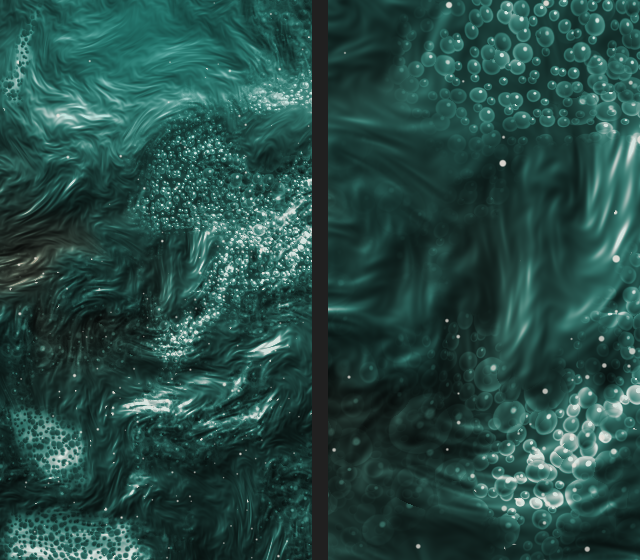
Left: the whole. Right: its middle third, enlarged.
This texture is drawn by a Shadertoy shader. Its source:

```glsl
// Dark teal sea water seen from above, with bubbly foam, lacy froth and sun glints.
#define WAVE_SCALE 10.0     // frequency of the largest swell
#define RELIEF 0.033        // contrast of the lit wave slopes
#define WATER_TONE 0.205    // brightness of open water
#define FINE_BUBBLE 0.0092  // cell sizes, in canvas heights
#define MID_BUBBLE 0.019
#define BIG_BUBBLE 0.043
#define GLINT_CELL 0.014
#define LIGHT vec2(0.50, 0.866)
#define SILT vec3(1.08, 0.90, 0.74)
#define SUN vec3(0.93, 0.90, 0.87)

vec3 hash3(vec2 c) {
    vec3 q = fract(vec3(c.xyx) * vec3(0.1031, 0.1030, 0.0973));
    q += dot(q, q.yxz + 33.33);
    return fract((q.xxy + q.yzz) * q.zyx);
}

// Layered sines, each octave turned and bent by the one before
float swell(vec2 p) {
    float sum = 0.0, amp = 0.5;
    p *= WAVE_SCALE;
    for (int i = 0; i < 8; i++, amp *= 0.59) {
        p = mat2(0.8, 0.6, -0.6, 0.8) * p * 1.6 + 1.7;
        p += 0.4 * sin(p.yx + float(i));
        sum += amp * 0.75 * (sin(p.x + 0.6 * cos(p.y)) + sin(0.9 * p.y));
    }
    return sum;
}

// Cellular bubbles: x = shade, y = coverage, z = highlight
vec3 bubbles(vec2 p, float size) {
    vec2 g = p / size, q = vec2(9.0);
    float radius = 1.0, tint = 0.0;
    for (int k = 0; k < 9; k++) {
        vec2 c = floor(g) + vec2(k % 3 - 1, k / 3 - 1);
        vec3 r = hash3(c);
        float rad = 0.27 + 0.42 * r.z * r.z;
        vec2 d = (g - c - 0.1 - 0.8 * r.xy) / rad;
        if (dot(d, d) < dot(q, q)) { q = d; radius = rad; tint = fract(r.z * 17.0) - 0.5; }
    }
    float l = length(q), soft = min(0.6, 1.0 / (iResolution.y * size * radius));
    float cover = 1.0 - smoothstep(1.0 - soft, 1.0 + soft, l);
    float rim = smoothstep(0.55, 0.95, l) * (0.5 - 0.5 * dot(q, LIGHT));
    float spot = 1.0 - smoothstep(0.08, 0.2 + soft, length(q - 0.45 * LIGHT));
    return vec3(0.5 * dot(q, LIGHT) + 0.9 * rim + 0.5 * tint, 1.0, spot * (0.8 + tint)) * cover;
}

// Scattered sun points, one per cell at most
float glints(vec2 p, float size, float chance) {
    vec2 g = p / size;
    vec3 r = hash3(floor(g) + 71.0);
    float d = length(fract(g) - 0.3 - 0.4 * r.xy);
    float radius = 0.06 + 0.17 * fract(r.z * 37.0), soft = 1.0 / (iResolution.y * size);
    return step(r.z, chance) * (1.0 - smoothstep(radius - soft, radius + soft, d));
}

// Soft spot, and soft-edged capsule between a and b
float blob(vec2 p, vec2 center, vec2 radius) {
    vec2 d = (p - center) / radius;
    return exp(-dot(d, d));
}
float band(vec2 p, vec2 a, vec2 b, float radius) {
    vec2 d = b - a;
    float t = clamp(dot(p - a, d) / dot(d, d), 0.0, 1.0);
    return 1.0 - smoothstep(0.55 * radius, 1.25 * radius, length(p - a - t * d));
}

// Tone to sea colour: deep teal, paling towards white
vec3 seaColor(float g) {
    float pale = smoothstep(0.42, 0.8, g);
    return g * vec3(0.43 + 0.5 * pale, 1.0, 0.925 + 0.05 * pale);
}

void mainImage(out vec4 fragColor, in vec2 fragCoord) {
    vec2 p = fragCoord / iResolution.y;
    float h = swell(p), patches = swell(p * 1.4 + 3.0);
    vec2 across = normalize(vec2(mix(-0.6, 0.4, smoothstep(0.6, 0.85, p.y)), 0.8));
    float slope = (swell(p + 0.003 * across) - h) / 0.003;
    vec2 w = p + 0.006 * vec2(h, patches), e = p + 0.024 * vec2(patches, h);
    // Open water: broad light and lit slopes
    float calm = blob(p, vec2(0.27, 0.94), vec2(0.25, 0.17));
    float silt = blob(p, vec2(0.07, 0.50), vec2(0.17, 0.15));
    float tone = WATER_TONE + 0.23 * calm - 0.06 * silt
        + 0.09 * blob(p, vec2(0.10, 0.82), vec2(0.2, 0.14))
        + 0.07 * blob(p, vec2(0.42, 0.58), vec2(0.25, 0.24))
        - 0.05 * blob(p, vec2(0.30, 0.0), vec2(0.5, 0.18));
    float lit = clamp(slope * RELIEF, -1.2, 1.1) * (1.0 - 0.7 * calm);
    tone = tone * exp(lit) + 0.12 * pow(max(lit, 0.0), 4.0);
    // Bubbles of three sizes on the rougher water
    vec3 big = bubbles(w, BIG_BUBBLE), mid = bubbles(w + 0.3, MID_BUBBLE), fine = bubbles(w, FINE_BUBBLE);
    float rough = max(1.0 - smoothstep(0.3, 0.65, p.y), smoothstep(0.2, 0.4, p.x) * (1.0 - calm));
    float clump = smoothstep(-0.2, 0.4, patches) * rough;
    tone *= max(0.2, 1.0 + clump * (0.75 * big.x + 0.6 * mid.x + 0.3 * fine.x));
    tone += clump * (0.22 * big.z + 0.24 * mid.z);
    // Dense foam running down from the upper right, broken by glassy domes
    float foam = max(band(e, vec2(0.57, 0.77), vec2(0.33, 0.66), 0.10),
                     band(e, vec2(0.57, 0.57), vec2(0.34, 0.49), 0.085));
    float streak = band(e, vec2(0.50, 0.62), vec2(0.31, 0.40), 0.038);
    foam = max(foam * smoothstep(-0.65, 0.15, patches + 0.4 * h), 0.9 * streak);
    float froth = mix(0.24, 0.42, fine.y) + 0.30 * fine.x + 0.50 * fine.z;
    froth = mix(froth, 0.32 + 0.36 * mid.x + 0.5 * mid.z + 0.14 * fine.x, mid.y * smoothstep(-0.1, 0.3, h));
    froth = mix(froth, 0.2 + 0.34 * big.x + 0.4 * big.z, 0.8 * big.y * smoothstep(0.1, 0.5, -patches));
    froth *= exp(0.6 * lit) * (1.0 + 0.35 * streak);
    tone = mix(tone, froth, 0.92 * foam) + 0.28 * blob(p, vec2(0.54, 0.82), vec2(0.10, 0.06));
    // Lacy froth pierced by dark holes
    float lace = max(band(e, vec2(0.06, 0.23), vec2(0.15, 0.17), 0.05),
                     band(e, vec2(0.04, 0.05), vec2(0.24, 0.02), 0.05));
    lace = max(lace, band(e, vec2(0.05, 1.0), vec2(0.02, 0.84), 0.027)) * smoothstep(-0.6, 0.3, patches + h);
    tone = mix(tone, (mix(0.74, 0.32, fine.y) + 0.15 * fine.x) * exp(0.35 * lit), 0.85 * lace);
    // Colour, silty shallows and sun glints
    vec3 color = seaColor(clamp(tone, 0.045, 0.9)) * vec3(1.0 - 0.3 * calm, 1.0, 1.0);
    color = mix(color, color.g * SILT, 0.6 * silt * smoothstep(-0.5, 0.4, h));
    float crest = smoothstep(0.1, 0.8, lit) * max(rough, 0.2);
    float sun = max(glints(p, GLINT_CELL, 0.015 + 0.34 * crest),
                    0.85 * glints(p, 0.6 * GLINT_CELL, 0.02 * rough + 0.3 * streak));
    fragColor = vec4(mix(color, SUN, 0.9 * sun), 1.0);
}
```
